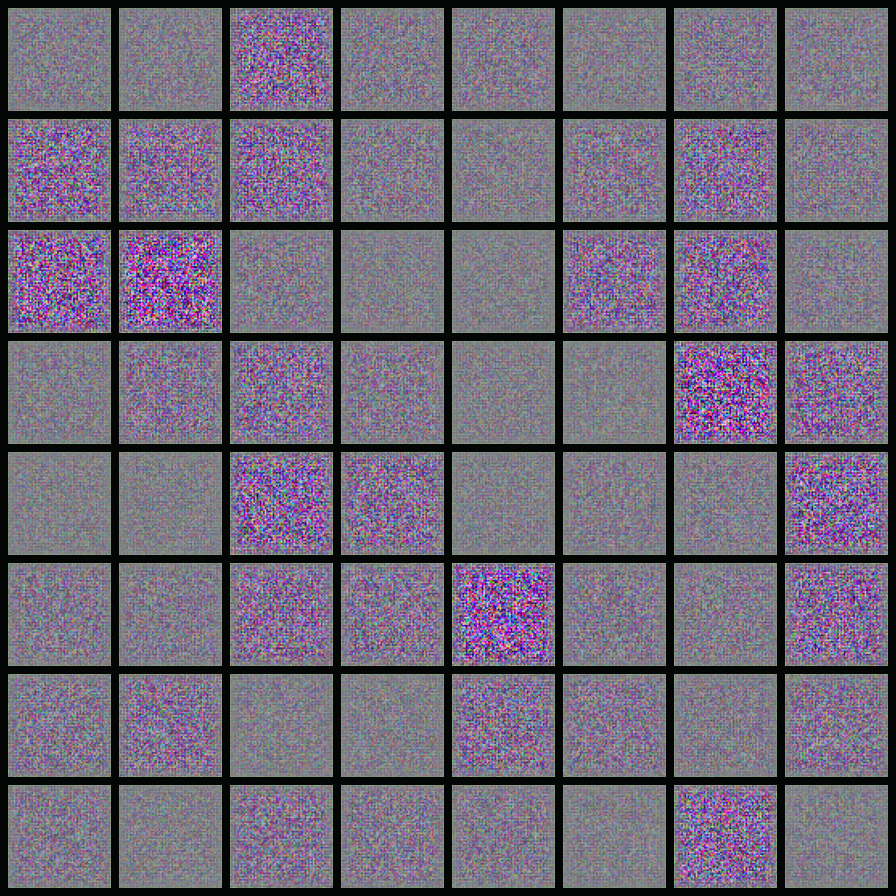
Write a WebGL 1 fragment shader that draws this pattern.

```glsl
precision highp float;

// An 8 by 8 sheet of square tiles filled with fine RGB grain on a dark grid.
// Each tile hashes its own strength, which moves it from calm grey towards
// vivid violet; grain is interpolated hash noise that fades at the tile rim.

uniform vec2 u_resolution;

const float TILES = 8.0;              // tiles across and down
const float GAP = 0.0091;             // grid line width, canvas units
const float PITCH = (1.0 - GAP) / TILES;
const float HALF_TILE = 0.5 - 0.5 * GAP / PITCH;
const float GRAINS = 64.0;            // grain cells along a tile side
const float CALM_GRAIN = 0.22;        // noise amplitude, weakest tile
const float VIVID_GRAIN = 1.05;       // noise amplitude, strongest tile
const float WEAVE = 0.035;            // alternating row and column ripple
const float RIM = 0.022;              // pale rim width, tile units
const float FADE = 0.13;              // distance over which grain builds up
const float PI = 3.14159;

const vec3 GRID_COLOR = vec3(0.012, 0.022, 0.016);
const vec3 CALM_COLOR = vec3(0.50, 0.51, 0.52);
const vec3 VIVID_COLOR = vec3(0.53, 0.36, 0.63);
const vec3 RIM_COLOR = vec3(0.53, 0.58, 0.51);

vec3 hash3(vec2 p) {
  vec3 q = fract(p.xyx * vec3(0.1031, 0.1030, 0.0973));
  q += dot(q, q.yxz + 33.33);
  return fract((q.xxy + q.yzz) * q.zyx);
}

// Independent noise per channel, blended between neighbouring cells.
vec3 grainNoise(vec2 p) {
  vec2 cell = floor(p);
  vec2 f = smoothstep(0.0, 1.0, fract(p));
  vec3 low = mix(hash3(cell), hash3(cell + vec2(1.0, 0.0)), f.x);
  vec3 high = mix(hash3(cell + vec2(0.0, 1.0)), hash3(cell + 1.0), f.x);
  return mix(low, high, f.y) - 0.5;
}

// Most tiles are calm and a few are vivid.
float tileStrength(vec2 id) {
  float h = hash3(id * 7.0 + 41.0).x;
  return mix(0.08, 1.0, h * h);
}

vec3 tileColor(vec2 id, vec2 local, float inside) {
  float strength = tileStrength(id);
  float build = smoothstep(0.0, FADE, inside);
  vec2 p = (local / (2.0 * HALF_TILE) + 0.5) * GRAINS;

  // Base tint, with a faint green-grey rim
  vec3 color = mix(CALM_COLOR, VIVID_COLOR, strength * mix(0.4, 1.0, build));
  color = mix(RIM_COLOR, color, smoothstep(0.0, RIM, inside));

  // Grain and fine weave
  float amplitude = mix(CALM_GRAIN, VIVID_GRAIN, strength);
  color += grainNoise(p + id * 97.0) * amplitude * mix(0.45, 1.0, build);
  vec2 ripple = cos(PI * p);
  color += WEAVE * (0.5 + strength) * (ripple.x + ripple.y) * vec3(0.6, 1.0, 0.6);
  return clamp(color, 0.0, 1.0);
}

void main() {
  vec2 uv = gl_FragCoord.xy / u_resolution;

  // Tile index and position relative to the tile centre
  vec2 p = (uv - 0.5 * GAP) / PITCH;
  vec2 id = clamp(floor(p), 0.0, TILES - 1.0);
  vec2 local = p - id - 0.5;

  // Distance inward from the tile edge, and its smoothed mask
  float inside = HALF_TILE - max(abs(local.x), abs(local.y));
  float pixel = 1.0 / (PITCH * min(u_resolution.x, u_resolution.y));
  float mask = smoothstep(-0.5 * pixel, 0.5 * pixel, inside);

  vec3 color = mix(GRID_COLOR, tileColor(id, local, inside), mask);
  gl_FragColor = vec4(color, 1.0);
}
```
